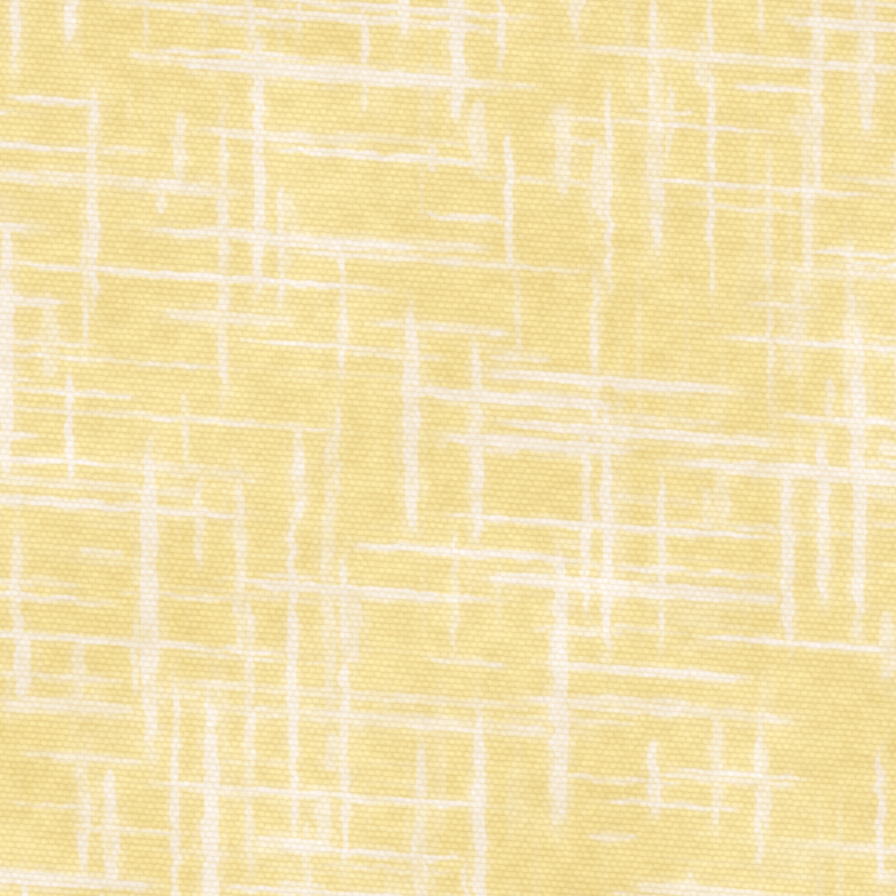
Reproduce this texture procedurally as a WebGL 2 fragment shader.

```glsl
#version 300 es
precision highp float;
// Pale yellow slub cloth: a fine brick-laid weave with white frayed threads.
// Tapered streaks are scattered in jittered grids along both thread
// directions, over faint bleached strands, then shaded by the weave.

uniform vec2 u_resolution;
out vec4 fragColor;

const vec3 YELLOW_LIT  = vec3(0.985, 0.912, 0.645);
const vec3 YELLOW_GAP  = vec3(0.920, 0.826, 0.566);
const vec3 WHITE_LIT   = vec3(0.990, 0.955, 0.905);
const vec3 WHITE_GAP   = vec3(0.948, 0.892, 0.790);
const vec2 WEAVE_COUNT = vec2(122.0, 146.0);
const float WEFT_SLOPE = 0.072;

// Integer hash giving three values from 0 to 1
vec3 hash3(vec2 cell, float seed) {
    uvec3 v = uvec3(ivec3(vec3(cell, seed))) * 1664525u + 1013904223u;
    v.x += v.y * v.z; v.y += v.z * v.x; v.z += v.x * v.y;
    v ^= v >> 16u;
    v.x += v.y * v.z; v.y += v.z * v.x; v.z += v.x * v.y;
    return vec3(v >> 8u) / 16777216.0;
}

float valueNoise(vec2 p, float seed) {
    vec2 cell = floor(p);
    vec2 t = fract(p);
    t = t * t * (3.0 - 2.0 * t);
    float low  = mix(hash3(cell, seed).x, hash3(cell + vec2(1, 0), seed).x, t.x);
    float high = mix(hash3(cell + vec2(0, 1), seed).x, hash3(cell + vec2(1, 1), seed).x, t.x);
    return mix(low, high, t.y);
}

// One streak: p.x runs along it, p.y across it, both from its centre
float streak(vec2 p, float halfLength, float halfWidth, float softness) {
    float along = abs(p.x) / halfLength;
    float taper = sqrt(max(1.0 - along * along, 0.0));
    float body = 1.0 - smoothstep(-softness, softness, abs(p.y) - halfWidth * taper);
    return body * (1.0 - smoothstep(0.75, 1.0, along));
}

// Scattered streaks, one candidate in each cell of a jittered grid
float streakLayer(vec2 p, vec2 cellSize, float width, float density, float seed) {
    float fray = valueNoise(p * vec2(65.0, 130.0), seed + 5.0);
    float wobble = valueNoise(p * vec2(75.0, 45.0), seed + 6.0) - 0.5;
    vec2 home = floor(p / cellSize);
    float cover = 0.0;
    for (int j = -1; j <= 1; j++) {
        for (int i = -1; i <= 1; i++) {
            vec2 cell = home + vec2(i, j);
            vec3 place = hash3(cell, seed);
            vec3 shape = hash3(cell, seed + 1.0);
            if (place.z > density) continue;
            vec2 local = p - (cell + place.xy) * cellSize;
            local.y += wobble * 0.005;
            float halfLength = cellSize.x * mix(0.14, 0.68, shape.x);
            float halfWidth = width * mix(0.55, 1.6, shape.y * shape.y);
            float strength = mix(0.50, 1.20, shape.z);
            float solid = streak(local, halfLength, halfWidth, 0.0026);
            float halo = streak(local, halfLength * 1.2, halfWidth * 2.2, 0.005);
            float ragged = solid * mix(0.65, 1.1, fray) + halo * 0.5 * fray;
            cover = max(cover, ragged * strength);
        }
    }
    return min(cover, 1.0);
}

// Faint bleached strands: noise stretched along the thread
float strands(vec2 p, float seed) {
    float fine = valueNoise(p * vec2(9.0, 95.0), seed);
    float patchy = valueNoise(p * vec2(5.0, 13.0), seed + 1.0);
    return smoothstep(0.62, 0.95, fine) * smoothstep(0.25, 0.75, patchy);
}

// Brick-laid thread crossings: 1 on a raised thread, 0 in the gap
float weave(vec2 p) {
    vec2 q = p * WEAVE_COUNT;
    q.x += 0.5 * mod(floor(q.y), 2.0);
    vec3 random = hash3(floor(q), 31.0);
    vec2 offset = fract(q) - 0.5 + (random.xy - 0.5) * 0.16;
    float bump = 1.0 - smoothstep(0.14, 0.70, length(offset * vec2(0.82, 1.12)));
    return bump * mix(0.80, 1.10, random.z);
}

void main() {
    vec2 uv = gl_FragCoord.xy / min(u_resolution.x, u_resolution.y);
    vec2 weft = vec2(uv.x, uv.y + WEFT_SLOPE * uv.x);
    vec2 warp = vec2(uv.y, uv.x + 0.004 * uv.y);

    // White threads in both directions, with small slubs and faint strands
    float across = streakLayer(weft, vec2(0.34, 0.046), 0.0056, 0.82, 11.0);
    float upright = streakLayer(warp, vec2(0.29, 0.052), 0.0066, 0.82, 51.0);
    float dashes = streakLayer(weft, vec2(0.13, 0.06), 0.0050, 0.36, 111.0);
    float slubs = streakLayer(warp, vec2(0.09, 0.10), 0.0065, 0.34, 91.0);
    float faint = max(strands(weft, 131.0), strands(warp, 141.0));
    float white = max(max(across, upright), 0.75 * max(dashes, slubs));
    white = min(white + 0.2 * across * upright, 1.0);
    white = max(white, 0.0) + 0.30 * faint * (1.0 - white);

    // Weave shading with uneven dye
    float thread = weave(weft);
    float mottle = valueNoise(weft * vec2(38.0, 55.0), 71.0) - 0.5;
    float cloud = valueNoise(uv * 6.0, 72.0) - 0.5;
    float grain = valueNoise(weft * 230.0, 73.0) - 0.5;
    float lit = clamp(0.06 + 0.88 * thread + 0.16 * mottle + 0.14 * grain, 0.0, 1.1);

    vec3 yellow = mix(YELLOW_GAP, YELLOW_LIT, lit);
    vec3 bleached = mix(WHITE_GAP, WHITE_LIT, lit);
    vec3 color = mix(yellow, bleached, white);
    color += vec3(0.014, 0.022, 0.040) * (mottle + 1.4 * cloud + 0.8 * grain);

    fragColor = vec4(clamp(color, 0.0, 1.0), 1.0);
}
```
